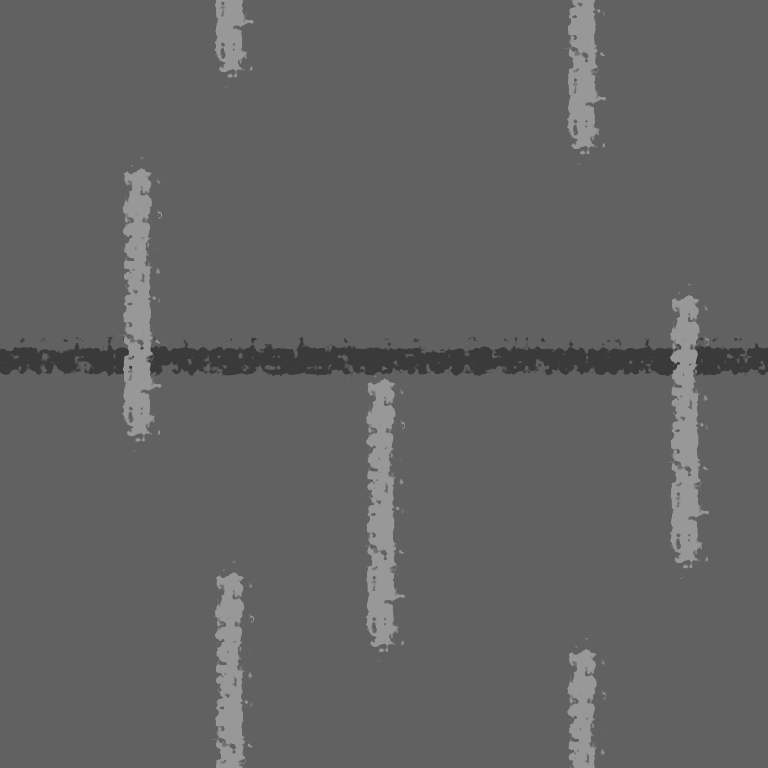
A Shadertoy shader for this pattern:

```glsl
// Worn chalk dashes and one dark seam, scattered on a wrapping grey ground
#define GROUND vec3(0.38)
#define CHALK vec3(0.595)
#define SEAM vec3(0.228)
#define DASH_COUNT 5
#define HALF_WIDTH 0.0163
#define HALF_LENGTH 0.1735
#define SEAM_HEIGHT 0.529
#define GRAIN 140.0
#define CORE_WEAR 0.22
#define SIDE_WEAR 0.20
#define EDGE_WEAR 0.55

// Dash centres on the wrapping tile
const vec2 dashCentres[DASH_COUNT] = vec2[](
    vec2(0.178, 0.605), vec2(0.298, 0.079), vec2(0.495, 0.331),
    vec2(0.757, 0.979), vec2(0.891, 0.440));

float hash(vec2 p) {
    vec3 q = fract(p.xyx * vec3(0.1031, 0.1030, 0.0973));
    q += dot(q, q.yzx + 33.33);
    return fract((q.x + q.y) * q.z);
}

float valueNoise(vec2 p) {
    vec2 cell = floor(p), f = fract(p);
    f = f * f * (3.0 - 2.0 * f);
    return mix(mix(hash(cell), hash(cell + vec2(1, 0)), f.x),
               mix(hash(cell + vec2(0, 1)), hash(cell + vec2(1, 1)), f.x), f.y);
}

float grain(vec2 p) {
    p = p * GRAIN + 100.0;
    return 0.65 * valueNoise(p) + 0.35 * valueNoise(p * 2.1 + 17.3);
}

// Coverage of a stroke along local y; its negative x side is worn most
float wornStroke(vec2 p, float halfLength, float blur) {
    float across = p.x / HALF_WIDTH;
    float wear = CORE_WEAR
        + SIDE_WEAR * smoothstep(-0.1, 0.9, -across)
        + EDGE_WEAR * smoothstep(0.8, 1.3, abs(across))
        + EDGE_WEAR * smoothstep(-0.006, 0.006, abs(p.y) - halfLength);
    return smoothstep(-blur, blur, grain(p) - wear);
}

void mainImage(out vec4 fragColor, in vec2 fragCoord) {
    vec2 uv = fragCoord / iResolution.xy;
    float blur = 0.5 * GRAIN / iResolution.y;
    blur = min(blur, 0.12);
    vec3 colour = GROUND;

    // Seam: the same stroke turned on its side, without ends
    vec2 seamPoint = vec2(uv.y - SEAM_HEIGHT, uv.x - 0.5);
    if (abs(seamPoint.x) < 2.0 * HALF_WIDTH)
        colour = mix(colour, SEAM, wornStroke(seamPoint, 1.0, blur));

    // Dashes, wrapped across the canvas borders
    for (int i = 0; i < DASH_COUNT; i++) {
        vec2 local = fract(uv - dashCentres[i] + 0.5) - 0.5;
        if (abs(local.x) < 2.0 * HALF_WIDTH && abs(local.y) < HALF_LENGTH + 0.02)
            colour = mix(colour, CHALK, wornStroke(local, HALF_LENGTH - 0.001, blur));
    }

    fragColor = vec4(colour, 1.0);
}
```
